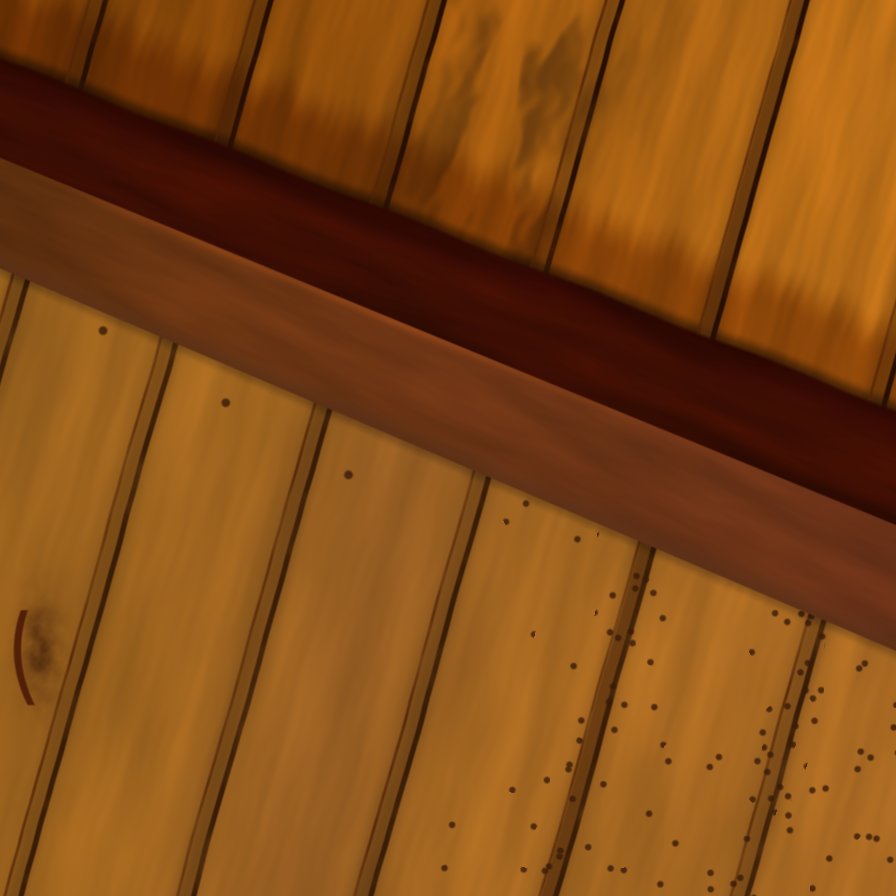
Give the GLSL for this texture, as a three.js fragment shader.

```glsl
// Sloping timber beam crossing a ceiling of grooved, weathered wooden planks.
varying vec2 vUv;

const float LEAN = 0.28;
const float SOFT = 0.0016;

float hash(vec2 p) {
  return fract(sin(dot(p, vec2(127.1, 311.7))) * 43758.5);
}

// Layered, warped sines, roughly -1 to 1.
float waves(vec2 p) {
  float sum = 0.0, amp = 0.5;
  for (int i = 0; i < 5; i++) {
    p = mat2(0.8, 0.6, -0.6, 0.8) * p * 1.65 + vec2(1.3, 2.1);
    sum += amp * sin(p.x + 1.7 * sin(p.y));
    amp *= 0.62;
  }
  return sum;
}

// Cellular noise: distance to the nearest point and the random id of its cell.
vec2 cellular(vec2 p) {
  vec2 best = vec2(9.0, 0.0);
  for (int j = -1; j <= 1; j++) {
    for (int i = -1; i <= 1; i++) {
      vec2 cell = floor(p) + vec2(float(i), float(j));
      vec2 point = cell + vec2(hash(cell), hash(cell + 19.7));
      float d = length(p - point);
      if (d < best.x) best = vec2(d, hash(cell + 7.3));
    }
  }
  return best;
}

float bell(float x, float width) {
  return exp(-x * x / (width * width));
}

float stripe(float x, float halfWidth) {
  return 1.0 - smoothstep(halfWidth - SOFT, halfWidth + SOFT, abs(x));
}

// Planks widen slowly to the right.
float groovePosition(float i) {
  return 0.1172 + i * (0.1823 + 0.0034 * i);
}

float plankNumber(float s) {
  return (sqrt(0.03323 + 0.0136 * (s - 0.1172)) - 0.1823) / 0.0068;
}

vec3 drawGrooves(vec3 wood, float s, float y, float upper) {
  float i = floor(plankNumber(s) + 0.5);
  float g = s - groovePosition(i) + 0.0011 * waves(vec2(y * 9.0, i * 4.0));
  float wear = 0.8 + 0.25 * waves(vec2(y * 22.0, i * 3.0 + s * 20.0));
  float filled = 1.0 - step(0.5, abs(i - 4.0));
  wood *= 1.0 - 0.20 * bell(g + 0.008, 0.016);
  wood = mix(wood, vec3(0.36, 0.19, 0.045), stripe(g + 0.008, 0.008) * (0.2 + 0.5 * filled));
  wood = mix(wood, vec3(0.32, 0.14, 0.025), stripe(g + 0.018, 0.0017) * wear * 0.85);
  vec3 gap = mix(vec3(0.22, 0.11, 0.025), vec3(0.15, 0.055, 0.01), upper);
  return mix(wood, gap, stripe(g, 0.0031) * clamp(wear + 0.15, 0.0, 1.0));
}

vec3 upperPlanks(vec2 uv, float s, float above) {
  float id = floor(plankNumber(s));
  float grain = waves(vec2(s * 38.0, uv.y * 5.0 + id * 3.0));
  vec3 wood = mix(vec3(0.57, 0.30, 0.035), vec3(0.71, 0.42, 0.09), smoothstep(0.1, 1.05, uv.x));
  wood *= 0.97 + 0.12 * (hash(vec2(id, 2.0)) - 0.5) + 0.10 * grain;
  // Dark weather stains on the middle boards
  float stain = smoothstep(-0.1, 0.7, waves(vec2(s * 22.0, uv.y * 9.0)));
  wood = mix(wood, vec3(0.29, 0.16, 0.04), 0.62 * stain * bell(s - 0.60, 0.11));
  // Burnished band and contact shadow beside the beam
  float band = 1.0 - smoothstep(0.055, 0.115, above + 0.012 * grain);
  wood = mix(wood, wood * vec3(0.79, 0.67, 0.40), band);
  wood *= 1.0 - 0.5 * (1.0 - smoothstep(0.0, 0.018, above));
  return drawGrooves(wood, s, uv.y, 1.0);
}

vec3 lowerPlanks(vec2 uv, float s, float below) {
  float id = floor(plankNumber(s));
  float grain = waves(vec2(s * 34.0, uv.y * 4.0 + id * 5.0));
  vec3 wood = mix(vec3(0.61, 0.385, 0.115), vec3(0.66, 0.41, 0.135), uv.x);
  wood = mix(wood, vec3(0.57, 0.35, 0.14), 0.6 * bell(s - 0.6, 0.12));
  wood *= 1.01 + 0.07 * grain + 0.04 * waves(uv * vec2(8.0, 5.0));
  // Knot with a curved red split
  vec2 q = (uv - vec2(0.044, 0.275)) / vec2(0.024, 0.058);
  float knot = exp(-dot(q, q)) * (0.65 + 0.35 * waves(uv * 55.0));
  wood = mix(wood, vec3(0.27, 0.13, 0.04), 0.8 * knot);
  float bend = uv.y - 0.275;
  float split = stripe(uv.x - 0.0195 - 4.0 * bend * bend, 0.004) * stripe(bend + 0.009, 0.053);
  wood = mix(wood, vec3(0.28, 0.08, 0.02), 0.85 * split);
  wood = drawGrooves(wood, s, uv.y, 0.0);
  // Mildew specks gather along the right-hand grooves
  float g = s - groovePosition(floor(plankNumber(s) + 0.5));
  float density = smoothstep(0.4, 0.95, uv.x) * (0.13 + 0.45 * bell(g + 0.008, 0.028));
  vec2 speck = cellular(uv * 62.0);
  float mark = (1.0 - smoothstep(0.12, 0.32, speck.x)) * step(1.0 - density, speck.y);
  // Row of nail holes
  for (int i = 0; i < 3; i++) {
    vec2 hole = vec2(0.115, 0.631) + float(i) * vec2(0.137, -0.0805);
    mark = max(mark, 1.0 - smoothstep(0.003, 0.0065, length(uv - hole)));
  }
  wood = mix(wood, vec3(0.22, 0.10, 0.03), 0.8 * mark);
  return wood * (1.0 - 0.22 * (1.0 - smoothstep(0.0, 0.014, below)));
}

vec3 beamSide(vec2 uv, float t) {
  float grain = waves(vec2(uv.x * 7.0, t * 5.0));
  vec3 wood = mix(vec3(0.265, 0.06, 0.012), vec3(0.19, 0.03, 0.01), smoothstep(0.55, 1.0, t));
  wood *= 0.96 + 0.13 * grain - 0.2 * bell(t, 0.25);
  return wood;
}

vec3 beamFace(vec2 uv, float t) {
  float grain = waves(vec2(uv.x * 8.0, t * 5.0 + uv.x * 2.0));
  vec3 wood = mix(vec3(0.43, 0.215, 0.065), vec3(0.42, 0.195, 0.095), uv.x);
  wood *= 1.0 + 0.09 * grain - 0.14 * bell(uv.x, 0.16);
  wood = mix(wood, vec3(0.33, 0.18, 0.09), 0.65 * (1.0 - smoothstep(0.0, 0.25, t)));
  return wood + vec3(0.10, 0.045, 0.01) * bell(t - 0.98, 0.04) * bell(uv.x - 0.38, 0.3);
}

void main() {
  vec2 uv = vUv;
  float s = uv.x + LEAN * (1.0 - uv.y);
  // Three nearly parallel beam edges
  float top = 0.935 - 0.393 * uv.x + 0.0015 * sin(uv.x * 31.0);
  float ridge = 0.824 - 0.410 * uv.x;
  float base = 0.7005 - 0.427 * uv.x;
  vec3 color = lowerPlanks(uv, s, base - uv.y);
  color = mix(color, beamFace(uv, (uv.y - base) / (ridge - base)), smoothstep(-SOFT, SOFT, uv.y - base));
  color = mix(color, beamSide(uv, (uv.y - ridge) / (top - ridge)), smoothstep(-SOFT, SOFT, uv.y - ridge));
  color = mix(color, upperPlanks(uv, s, uv.y - top), smoothstep(-0.003, 0.003, uv.y - top));
  gl_FragColor = vec4(clamp(color, 0.0, 1.0), 1.0);
}
```
